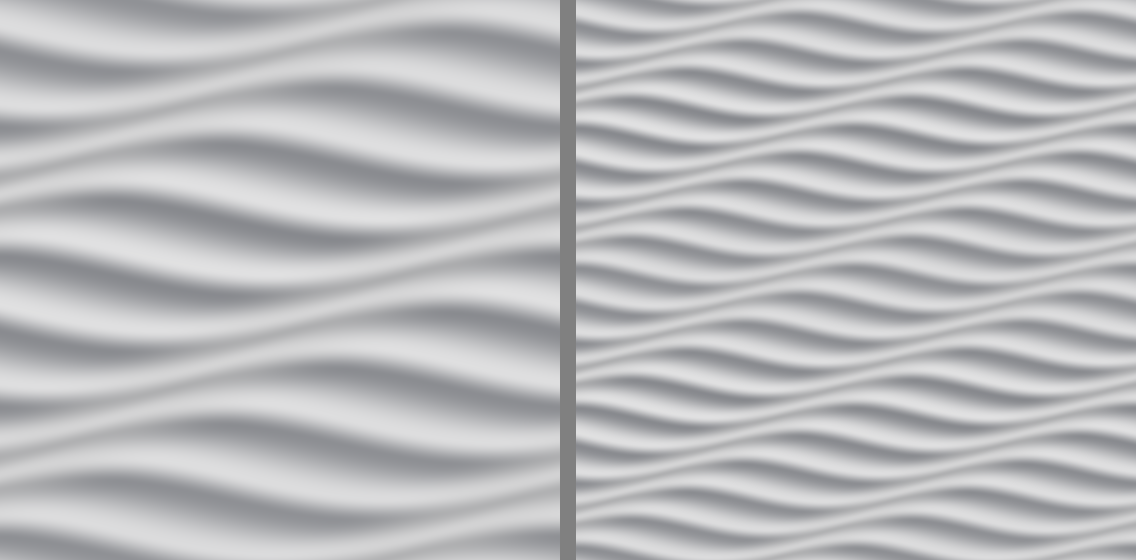
Left, the tile; right, the same tile 2 across and 2 down.
A WebGL 2 fragment shader for this texture:

```glsl
#version 300 es
precision highp float;
// Draws soft grey relief waves: ten wavy folds stacked down the tile, each one
// wavelength across and shifted a fifth of a wave from its neighbour.
// The fold coordinate is solved by Newton steps, then shaded by a skewed profile.

uniform vec2 u_resolution;
out vec4 outColor;

const float TAU = 6.2831853;
const float FOLDS = 10.0;        // folds down the tile
const float SHIFT = 0.2;         // sideways shift per fold, in wavelengths
const float SWING = 0.365;       // wave amplitude, in fold spacings
const float CREST = 0.957;       // crest position of the first fold
const float FOLD_OFFSET = 0.06;

const vec3 LIGHT_WIDE = vec3(0.885, 0.885, 0.888);
const vec3 LIGHT_PINCHED = vec3(0.835, 0.835, 0.838);
const vec3 SHADOW_WIDE = vec3(0.525, 0.532, 0.550);
const vec3 SHADOW_PINCHED = vec3(0.680, 0.682, 0.688);

float hash(vec2 p) {
    vec3 q = fract(vec3(p.xyx) * 0.1031);
    q += dot(q, q.yzx + 33.33);
    return fract((q.x + q.y) * q.z);
}

// Value noise that wraps after a whole number of cells
float wrapNoise(vec2 uv, vec2 cells) {
    vec2 p = uv * cells;
    vec2 i = floor(p);
    vec2 f = smoothstep(0.0, 1.0, p - i);
    float a = hash(mod(i, cells));
    float b = hash(mod(i + vec2(1.0, 0.0), cells));
    float c = hash(mod(i + vec2(0.0, 1.0), cells));
    float d = hash(mod(i + vec2(1.0, 1.0), cells));
    return mix(mix(a, b, f.x), mix(c, d, f.x), f.y);
}

float waveAngle(float x, float fold) {
    return TAU * (x - CREST + fold * SHIFT);
}

// Inverts row = fold - SWING * cos(angle)
float solveFold(float x, float row) {
    float fold = row;
    for (int i = 0; i < 6; i++) {
        float angle = waveAngle(x, fold);
        float error = fold - SWING * cos(angle) - row;
        fold -= error / (1.0 + SWING * TAU * SHIFT * sin(angle));
    }
    return fold;
}

// Smooth rise from shadow to light at the ridge, then a fall back to shadow
float foldProfile(float t, float ridge) {
    float s = t < ridge ? t / ridge : (1.0 - t) / (1.0 - ridge);
    return pow(0.5 - 0.5 * cos(0.5 * TAU * s), 0.9);
}

void main() {
    vec2 uv = gl_FragCoord.xy / u_resolution;
    float fold = solveFold(uv.x, (1.0 - uv.y) * FOLDS + FOLD_OFFSET);
    float width = 0.5 + 0.5 * sin(waveAngle(uv.x, fold));

    // Wide stretches have deep, lopsided shadows; pinched ones are faint and even
    float depth = smoothstep(0.0, 0.7, width);
    float light = foldProfile(fract(fold), mix(0.53, 0.67, width));

    // Contrast fades slowly towards the top and bottom of the tile
    float fade = 0.07 + 0.07 * cos(TAU * uv.y);
    fade += 0.06 * wrapNoise(uv, vec2(3.0, 5.0));

    vec3 highlight = mix(LIGHT_PINCHED, LIGHT_WIDE, depth);
    vec3 shadow = mix(SHADOW_PINCHED, SHADOW_WIDE, depth);
    vec3 middle = mix(shadow, highlight, 0.6);
    vec3 color = mix(mix(shadow, highlight, light), middle, fade);
    outColor = vec4(color, 1.0);
}
```
